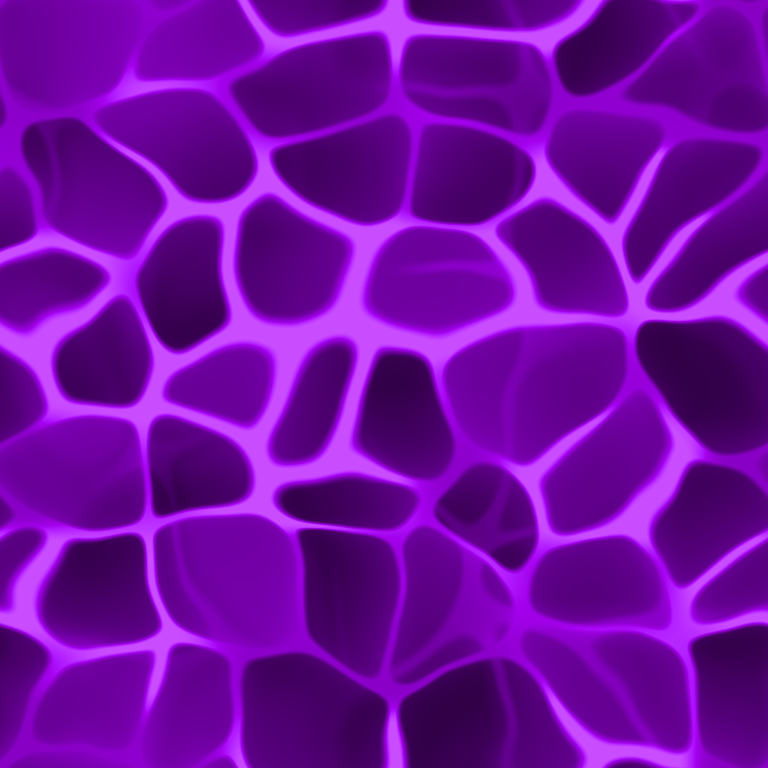
Give the GLSL for this texture, as a Shadertoy shader.

```glsl
#define CELLS vec2(6.0, 7.0)
#define FACETS vec2(5.0, 4.0)
#define WARP 0.024
#define CORNER_SHARPNESS 16.0
#define THIN_VEIN 0.025
#define THICK_VEIN 0.105
#define VEIN_BLUR 0.035
#define BASE_TONE 0.335
#define DIM_VEIN 0.53
#define BRIGHT_VEIN 0.79
#define GLOW 0.10

vec2 hash2(vec2 p) {
    return fract(sin(vec2(dot(p, vec2(127.1, 311.7)),
                          dot(p, vec2(269.5, 183.3)))) * 43758.5453);
}

// Value noise that wraps after a whole number of lattice steps
vec2 noise2(vec2 uv, vec2 period, float seed) {
    vec2 p = uv * period;
    vec2 i = floor(p);
    vec2 f = fract(p);
    f = f * f * (3.0 - 2.0 * f);
    vec2 a = hash2(mod(i, period) + seed);
    vec2 b = hash2(mod(i + vec2(1.0, 0.0), period) + seed);
    vec2 c = hash2(mod(i + vec2(0.0, 1.0), period) + seed);
    vec2 d = hash2(mod(i + 1.0, period) + seed);
    return mix(mix(a, b, f.x), mix(c, d, f.x), f.y);
}

vec2 cellPoint(vec2 cell, vec2 period, float seed) {
    return 0.06 + 0.88 * hash2(mod(cell, period) + seed);
}

// Wrapping Voronoi: rounded border distance, cell random, offset from centre
vec4 voronoi(vec2 uv, vec2 period, float seed) {
    vec2 p = uv * period;
    vec2 home = floor(p);
    vec2 nearestCell = home;
    vec2 toNearest = vec2(8.0);
    for (int y = -1; y <= 1; y++)
    for (int x = -1; x <= 1; x++) {
        vec2 cell = home + vec2(x, y);
        vec2 r = cell + cellPoint(cell, period, seed) - p;
        if (dot(r, r) < dot(toNearest, toNearest)) {
            toNearest = r;
            nearestCell = cell;
        }
    }
    float sum = 0.0;
    for (int y = -2; y <= 2; y++)
    for (int x = -2; x <= 2; x++) {
        if (x == 0 && y == 0) continue;
        vec2 cell = nearestCell + vec2(x, y);
        vec2 r = cell + cellPoint(cell, period, seed) - p;
        vec2 across = r - toNearest;
        float border = dot(0.5 * (r + toNearest), across) / max(length(across), 0.001);
        sum += exp(-CORNER_SHARPNESS * border);
    }
    float d = max(0.0, -log(sum) / CORNER_SHARPNESS);
    float random = hash2(mod(nearestCell, period) + seed + 31.0).x;
    return vec4(d, random, -toNearest);
}

// Purple ramp driven by its red level
vec3 purple(float tone) {
    return vec3(tone, max(0.0, (tone - 0.64) * 2.0), min(1.0, tone * 1.45));
}

void mainImage(out vec4 fragColor, in vec2 fragCoord) {
    vec2 uv = fragCoord / iResolution.xy;

    // Bend the cell borders
    vec2 warped = uv + WARP * (2.0 * noise2(uv, vec2(8.0), 3.0) - 1.0)
                     + 0.3 * WARP * (2.0 * noise2(uv, vec2(17.0), 11.0) - 1.0);
    vec4 cell = voronoi(warped, CELLS, 5.0);
    vec4 facet = voronoi(warped + 0.37, FACETS, 47.0);

    // Shaded cell floors, darker ones with steeper slopes
    float angle = 6.2832 * fract(cell.y * 17.0);
    float slope = dot(cell.zw, vec2(cos(angle), sin(angle)));
    float tone = BASE_TONE + 0.17 * (cell.y - 0.5);
    tone += mix(0.20, 0.04, cell.y) * slope;
    tone += 0.12 * (facet.y - 0.5) * smoothstep(0.0, 0.16, facet.x);
    tone += 0.07 * (noise2(uv, vec2(9.0, 7.0), 71.0).x - 0.5);

    // Faint inner creases that fade in and out
    vec2 fade = noise2(uv, vec2(5.0), 23.0);
    float crease = 1.0 - smoothstep(0.0, 0.055, facet.x);
    tone += 0.11 * crease * smoothstep(0.4, 0.75, fade.x);
    tone = max(tone, 0.19);

    // Glowing veins of varying width and strength
    vec2 vary = noise2(uv, vec2(5.0, 8.0), 89.0);
    float strength = smoothstep(0.22, 0.78, vary.x);
    float width = mix(THIN_VEIN, THICK_VEIN, strength * strength);
    float vein = 1.0 - smoothstep(0.3 * width, width + VEIN_BLUR, cell.x);
    float peak = mix(DIM_VEIN, BRIGHT_VEIN, smoothstep(0.05, 0.75, strength + 0.3 * vary.y));
    tone += GLOW * exp(-cell.x / 0.09) * (1.0 - vein);
    tone = mix(tone, peak, vein);

    fragColor = vec4(purple(tone), 1.0);
}
```
